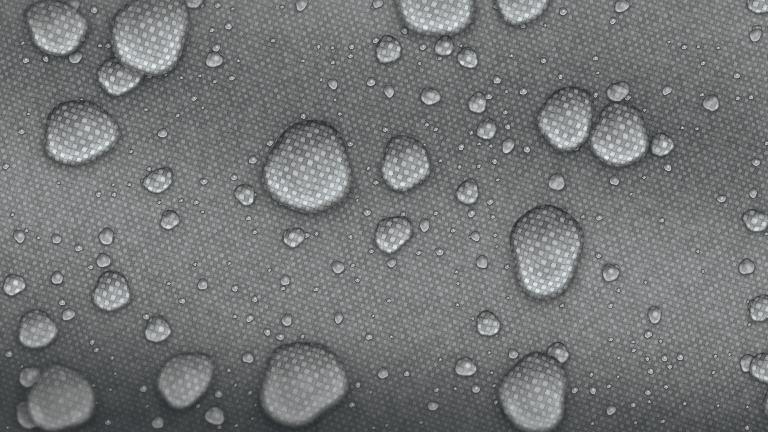
Give the GLSL for this texture, as a WebGL 2 fragment shader.

```glsl
#version 300 es
precision highp float;
// Water drops of many sizes resting on softly folded grey woven cloth.
uniform vec2 u_resolution;
out vec4 fragColor;

const float PI = 3.14159;

vec3 hash3(vec2 p) {
  vec3 v = fract(p.xyx * vec3(0.1031, 0.1030, 0.0973));
  v += dot(v, v.yxz + 33.33);
  return fract((v.xxy + v.yzz) * v.zyx);
}

float noise(vec2 p) {
  vec2 id = floor(p), f = fract(p);
  f = f * f * (3.0 - 2.0 * f);
  float low = mix(hash3(id).x, hash3(id + vec2(1, 0)).x, f.x);
  float high = mix(hash3(id + vec2(0, 1)).x, hash3(id + vec2(1, 1)).x, f.x);
  return mix(low, high, f.y);
}

vec2 rotate(vec2 p, float angle) {
  float c = cos(angle), s = sin(angle);
  return vec2(c * p.x - s * p.y, s * p.x + c * p.y);
}

// Plain weave: bright weft lobes alternate with dim warp lobes; mean near zero.
float weave(vec2 p) {
  vec2 wander = vec2(noise(p * 34.0), noise(p * 34.0 + 17.0)) - 0.5;
  vec2 g = rotate(p + 0.005 * wander, 0.34) / vec2(0.0086, 0.0122);
  vec2 id = floor(g), c = fract(g) - 0.5;
  float over = mod(id.x + id.y, 2.0);
  float weft = cos(PI * clamp(c.x * 0.62, -0.5, 0.5)) * cos(PI * c.y);
  float warp = cos(PI * c.x) * cos(PI * c.y * 0.6);
  float lobe = mix(0.42 * warp, smoothstep(0.0, 0.9, weft), over);
  return lobe - 0.45 + 0.45 * (hash3(id + 91.0).x - 0.5);
}

// Broad light and shade of the folds.
float foldLight(vec2 p) {
  float light = 0.478 + 0.045 * sin(p.y * 9.5 + p.x * 1.2 - 3.5);
  light += 0.12 * (noise(rotate(p, 0.15) * vec2(1.5, 3.2) + 4.0) - 0.5);
  float floorShade = 1.0 - smoothstep(0.0, 0.32, p.y + 0.08 * p.x);
  return light - 0.18 * floorShade;
}

// Defocus grows toward the lower and upper borders.
float defocus(vec2 p) {
  float low = 1.0 - smoothstep(0.02, 0.42, p.y + 0.14 * p.x);
  return max(low, 0.6 * smoothstep(0.8, 1.1, p.y - 0.08 * p.x));
}

struct Drop { vec2 centre; float radius; float edge; };

// Closest irregular drop of a jittered grid; edge is a signed distance.
Drop nearestDrop(vec2 p, float cell, float density, vec2 radii, float seed) {
  Drop best = Drop(vec2(0.0), 1.0, 1000.0);
  for (int j = -1; j <= 1; j++) {
    for (int i = -1; i <= 1; i++) {
      vec2 id = floor(p / cell) + vec2(i, j);
      vec3 place = hash3(id + seed), form = hash3(id + seed + 57.0);
      if (place.z > density * (0.5 + noise(id * 0.35 + seed))) continue;
      vec2 centre = (id + 0.5 + 0.6 * (place.xy - 0.5)) * cell;
      float radius = mix(radii.x, radii.y, form.x * form.x);
      vec2 d = rotate(p - centre, 1.6 * (form.y - 0.5));
      d.x = d.x * mix(0.82, 1.2, form.z) + 0.00001;
      float a = atan(d.y, d.x);
      float wobble = 0.07 * sin(2.0 * a + 6.28 * form.y) + 0.06 * sin(3.0 * a + 6.28 * form.z);
      wobble += 0.025 * sin(5.0 * a + 6.28 * form.x);
      float edge = length(d) - radius * (1.0 + wobble);
      if (edge < best.edge) best = Drop(centre, radius, edge);
    }
  }
  return best;
}

// Lays one drop over the cloth: contact shadow, magnified weave, rim, glint.
float shadeDrop(float base, vec2 p, Drop drop, float soft, float glint) {
  vec2 q = (p - drop.centre) / drop.radius;
  float below = 1.0 - smoothstep(-0.8, 0.6, q.y);
  float contact = exp(-max(drop.edge, 0.0) / (0.12 * drop.radius + 0.001));
  base *= 1.0 - 0.42 * contact * mix(0.35, 1.0, below);

  float depth = clamp(-drop.edge / drop.radius, 0.0, 1.0);
  float light = mix(0.41, 0.64, 1.0 - smoothstep(-0.4, 0.9, q.y - 0.25 * q.x));
  float detail = smoothstep(0.006, 0.03, drop.radius) * (1.0 - 80.0 * min(soft, 0.008));
  vec2 lens = drop.centre + (p - drop.centre) * mix(0.66, 0.85, 1.0 - depth);
  light += 0.28 * detail * weave(lens);
  light *= mix(0.58, 1.0, smoothstep(0.0, 0.18, depth));
  float crescent = smoothstep(0.08, 0.2, depth) * (1.0 - smoothstep(0.25, 0.55, depth));
  light += 0.11 * crescent * below;
  light += glint * (1.0 - smoothstep(0.0, 0.55, length(q - vec2(0.12, 0.2))));
  light = mix(light, base + 0.08, 0.4 * smoothstep(0.002, 0.008, soft));
  return mix(base, light, 1.0 - smoothstep(-soft, soft, drop.edge));
}

void main() {
  vec2 p = gl_FragCoord.xy / u_resolution.y;
  float blur = defocus(p);
  float soft = 0.9 / u_resolution.y + 0.006 * blur;

  // Cloth
  float light = foldLight(p);
  light += 0.15 * (1.0 - 0.75 * blur) * weave(p);
  light += 0.03 * (noise(p * 45.0) - 0.5);

  // Drops, from mist to large beads
  light = shadeDrop(light, p, nearestDrop(p, 0.040, 0.28, vec2(0.004, 0.010), 11.0), soft, 0.30);
  light = shadeDrop(light, p, nearestDrop(p, 0.105, 0.42, vec2(0.011, 0.030), 29.0), soft, 0.18);
  light = shadeDrop(light, p, nearestDrop(p, 0.190, 0.30, vec2(0.030, 0.048), 43.0), soft, 0.08);
  light = shadeDrop(light, p, nearestDrop(p, 0.275, 0.52, vec2(0.062, 0.120), 71.0), soft, 0.05);

  // Neutral grey that cools in deep shade and bright water
  float cool = 0.002 + 0.09 * abs(light - 0.45);
  fragColor = vec4(clamp(light + cool * vec3(-0.6, 0.1, 0.4), 0.0, 1.0), 1.0);
}
```
